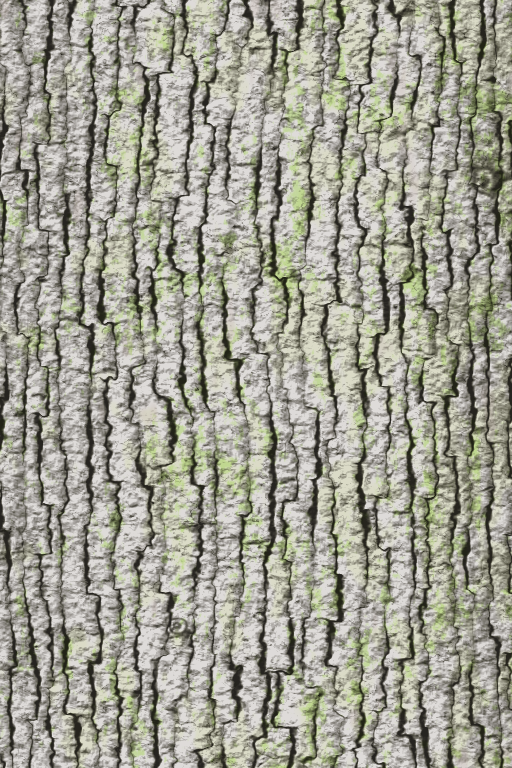
This texture is drawn by a Shadertoy shader. Its source:

```glsl
// Weathered tree bark: pale upright ridges, dark jogged furrows, cross cracks and faint moss.

const float COLUMNS = 20.0;
const float CROSS_ROWS = 20.0;
const vec3 FURROW = vec3(0.15, 0.14, 0.125);
const vec3 SHADE = vec3(0.40, 0.39, 0.35);
const vec3 GREY = vec3(0.63, 0.615, 0.60);
const vec3 PALE = vec3(0.87, 0.86, 0.85);
const vec3 MOSS = vec3(0.88, 0.98, 0.72);
const vec3 LICHEN = vec3(0.985, 1.0, 0.92);
const vec3 BARE_WOOD = vec3(0.80, 0.75, 0.73);

float hash(vec2 p) {
    vec3 q = fract(p.xyx * 0.1031);
    q += dot(q, q.yzx + 33.33);
    return fract((q.x + q.y) * q.z);
}

float noise(vec2 p) {
    vec2 i = floor(p), f = fract(p);
    f = f * f * (3.0 - 2.0 * f);
    return mix(mix(hash(i), hash(i + vec2(1, 0)), f.x),
               mix(hash(i + vec2(0, 1)), hash(i + vec2(1, 1)), f.x), f.y);
}

float fbm(vec2 p) {
    float sum = 0.0, weight = 0.53;
    for (int i = 0; i < 3; i++) {
        sum += weight * noise(p);
        p = p * 2.07 + 17.3;
        weight *= 0.57;
    }
    return sum;
}

float ramp(float a, float b, float x) {
    return clamp((x - a) / (b - a), 0.0, 1.0);
}

// Furrow position in columns: straight runs joined by abrupt jogs
float furrowX(float id, float y) {
    float row = y * mix(10.0, 17.0, hash(vec2(id, 3.0))) + 9.0 * hash(vec2(id, 8.0));
    float k = floor(row);
    float jog = mix(hash(vec2(id, k)), hash(vec2(id, k + 1.0)),
                    smoothstep(0.93, 1.0, fract(row)));
    return id + 0.65 * (jog - 0.5);
}

// Columns crowd together toward the sides of the round trunk
vec2 trunkSpace(vec2 p, float aspect) {
    float c = p.x / aspect - 0.5;
    float x = COLUMNS * c + 9.0 * c * c * c + 40.0;
    x += 0.8 * noise(p * vec2(4.0, 3.0)) + 0.22 * noise(p * vec2(24.0, 30.0));
    x += 0.17 * noise(p * 95.0) + 0.13 * noise(p * 200.0);
    float y = p.y + 0.010 * noise(p * 50.0) + 0.006 * noise(p * 140.0);
    return vec2(x, y);
}

// x: signed distance to the nearest crack, y: distance along the shaded flank, in columns
vec2 crackDistance(vec2 q) {
    float first = floor(q.x) - 1.0, column = first, gap = 1.0, flank = 1.0;
    for (int i = 0; i < 4; i++) {
        float id = first + float(i);
        float x = furrowX(id, q.y);
        float side = q.x - x;
        float slope = (furrowX(id, q.y + 0.002) - x) / (0.002 * COLUMNS);
        float halfWidth = mix(-0.08, 0.13, noise(vec2(id * 7.3, q.y * 18.0)));
        halfWidth /= 1.0 + 0.3 * abs(slope);
        gap = min(gap, abs(side) / sqrt(1.0 + slope * slope) - halfWidth);
        flank = min(flank, max(-side, 2.2 * side));
        column += step(x, q.x);
    }
    float row = q.y * CROSS_ROWS + 9.0 * hash(vec2(column, 21.0));
    float offset = mix(0.2, 0.8, hash(vec2(column, floor(row))));
    float cross = abs(fract(row) - offset) * COLUMNS / CROSS_ROWS;
    float fade = noise(vec2(q.x * 2.5, floor(row) * 5.7));
    return vec2(min(gap, cross + mix(-0.04, 0.15, fade)), flank);
}

// Sharp crack with a softly rounded flank
float ridgeHeight(vec2 p, float aspect) {
    vec2 crack = crackDistance(trunkSpace(p, aspect));
    return 0.64 * smoothstep(-0.04, 0.10, crack.x) + 0.36 * smoothstep(0.0, 0.46, crack.y);
}

float flakes(vec2 p) {
    p += 0.005 * vec2(noise(p * 60.0), noise(p * 60.0 + 31.0));
    return fbm(p * vec2(120.0, 160.0));
}

// Hairline edges of peeling scales, mostly horizontal
float scaleEdges(vec2 p) {
    float line = abs(fbm(p * vec2(42.0, 85.0) + 40.0) - 0.5);
    return smoothstep(0.045, 0.0, line) * smoothstep(0.35, 0.65, noise(p * 75.0 + 8.0));
}

// Darkness of a ringed knot
float knot(vec2 p, vec2 centre, float radius) {
    float d = length(p - centre) / radius + 0.7 * (noise(p * 70.0) - 0.5);
    float rings = 0.5 + 0.5 * cos(d * 9.0);
    return rings * (1.0 - smoothstep(0.6, 1.1, d));
}

vec3 barkColor(float tone) {
    vec3 c = mix(FURROW, SHADE, ramp(0.14, 0.39, tone));
    c = mix(c, GREY, ramp(0.39, 0.61, tone));
    return mix(c, PALE, ramp(0.61, 0.86, tone));
}

void mainImage(out vec4 fragColor, in vec2 fragCoord) {
    vec2 p = fragCoord / iResolution.y;
    float aspect = iResolution.x / iResolution.y;
    float u = p.x / aspect;

    // Relief lit from the upper left
    vec2 toLight = vec2(-0.0015, 0.0022);
    float ridge = ridgeHeight(p, aspect);
    float grain = flakes(p);
    float slope = 0.24 * (ridge - ridgeHeight(p + toLight, aspect))
                + 0.55 * (grain - flakes(p + toLight));

    // Tone: flaky plates, peeling edges, dim trunk sides
    float tone = 0.81 + slope + 0.72 * (grain - 0.5);
    tone += 0.14 * (fbm(p * vec2(45.0, 30.0)) - 0.5);
    tone -= 0.22 * scaleEdges(p);
    tone *= 1.0 - 0.12 * smoothstep(0.35, 0.0, u) - 0.18 * smoothstep(0.75, 1.0, u);
    tone *= mix(0.17, 1.0, ridge);
    tone *= 1.0 - 0.55 * knot(p, vec2(0.955 * aspect, 0.766), 0.028);
    tone *= 1.0 - 0.55 * knot(p, vec2(0.345 * aspect, 0.186), 0.013);
    vec3 color = barkColor(tone);

    // Lichen tint, bare wood and sparse moss on the ridge flanks
    float lichen = smoothstep(0.5, 0.65, fbm(p * vec2(30.0, 18.0) + 5.0) + 0.25 * (u - 0.5));
    color *= mix(vec3(1.0), LICHEN, lichen);
    float bare = smoothstep(0.74, 0.84, fbm(p * vec2(30.0, 11.0) + 60.0));
    color = mix(color, BARE_WOOD, 0.4 * bare * ridge);
    float patches = fbm(p * vec2(34.0, 14.0) + 90.0) + 0.10 * (u - 0.5);
    float specks = fbm(p * vec2(130.0, 100.0) + 12.0);
    float moss = smoothstep(1.12, 1.45, patches + specks + 0.16 * (1.0 - ridge));
    color = mix(color, color * MOSS, moss);

    fragColor = vec4(clamp(color, 0.0, 1.0), 1.0);
}
```
